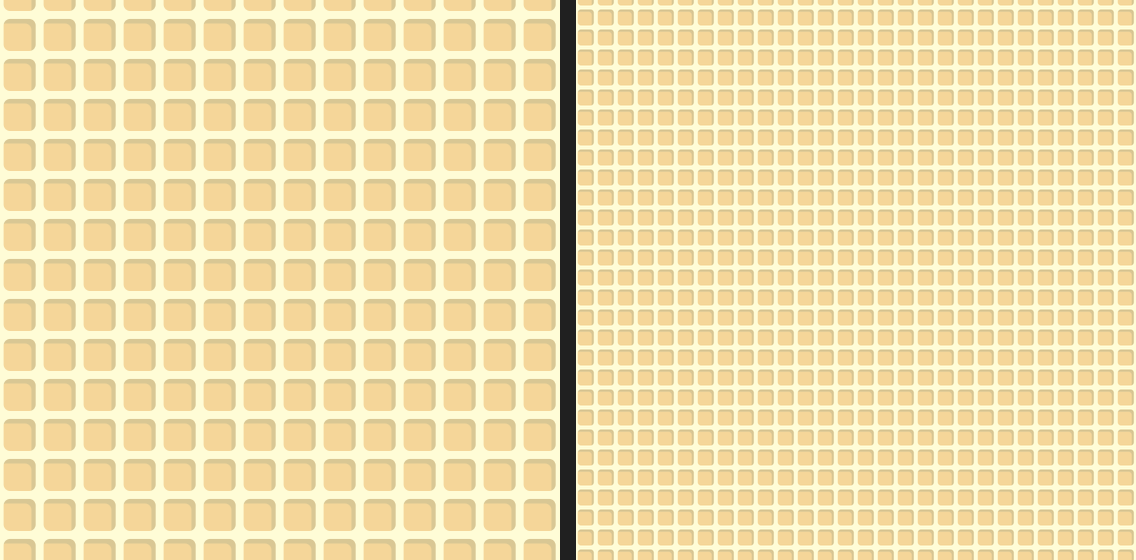
Left, the tile; right, the same tile 2 across and 2 down.
Give the GLSL for this pattern, as a WebGL 2 fragment shader.

```glsl
#version 300 es
precision highp float;

uniform vec2 u_resolution;
out vec4 fragColor;

// Layout, in units of one cell unless noted
const vec2 REPEATS = vec2(14.0);               // cells across and down the canvas
const vec2 POCKET_CENTER = vec2(0.491, 0.126); // position within a cell
const float POCKET_HALF = 0.401;
const float CORNER_RADIUS = 0.165;
const vec2 FLOOR_SHIFT = vec2(-0.106, -0.114); // leaves shade at the top and right

const vec3 RIDGE_COLOR = vec3(1.00, 0.99, 0.84);
const vec3 SHADE_COLOR = vec3(0.85, 0.78, 0.58);
const vec3 FLOOR_COLOR = vec3(0.96, 0.84, 0.60);

// Signed distance to a rounded square centred on the origin
float roundedSquare(vec2 p, float halfSize, float radius) {
    vec2 q = abs(p) - halfSize + radius;
    return length(max(q, 0.0)) + min(max(q.x, q.y), 0.0) - radius;
}

// Coverage of a shape, smoothed over one pixel
float coverage(float dist, float pixel) {
    return clamp(0.5 - dist / pixel, 0.0, 1.0);
}

void main() {
    vec2 uv = gl_FragCoord.xy / u_resolution;
    vec2 pixelSize = REPEATS / u_resolution;
    float pixel = max(pixelSize.x, pixelSize.y);

    // Cell coordinates with the pocket at the origin
    vec2 p = fract(uv * REPEATS - POCKET_CENTER + 0.5) - 0.5;

    float pocket = coverage(roundedSquare(p, POCKET_HALF, CORNER_RADIUS), pixel);
    float lit = coverage(roundedSquare(p - FLOOR_SHIFT, POCKET_HALF, CORNER_RADIUS), pixel);

    // Lit floor over shade, both clipped by the pocket
    vec3 pocketColor = mix(SHADE_COLOR, FLOOR_COLOR, lit);
    fragColor = vec4(mix(RIDGE_COLOR, pocketColor, pocket), 1.0);
}
```
